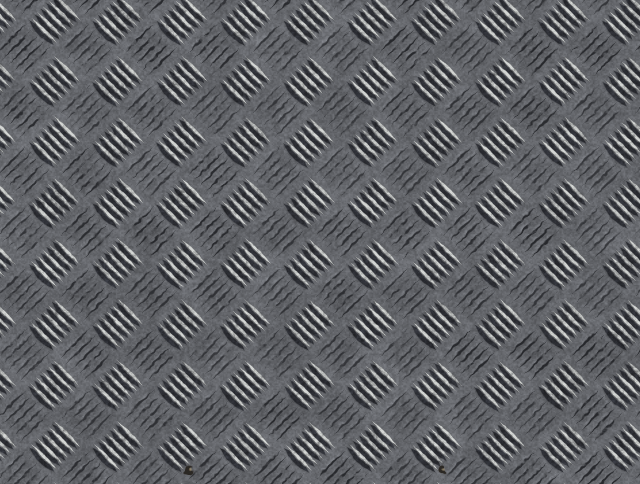
Give the GLSL for this texture, as a WebGL 1 fragment shader.

```glsl
precision highp float;
// Steel tread plate: a grid of five-bar raised lugs lit from the upper right,
// with perpendicular, barely lit lugs in the half-step positions between them.
// Bars are lens-shaped distance fields; noise adds grain, stains and wear.
uniform vec2 u_resolution;

const vec2 REPEATS = vec2(10.05, 7.94);
const float PITCH = 0.128; // spacing of bars within a lug

float hash(vec2 p) {
  vec3 h = fract(p.xyx * vec3(0.1031, 0.1030, 0.0973));
  h += dot(h, h.yzx + 33.33);
  return fract((h.x + h.y) * h.z);
}

float noise(vec2 p) {
  vec2 i = floor(p), f = fract(p);
  f = f * f * (3.0 - 2.0 * f);
  return mix(mix(hash(i), hash(i + vec2(1.0, 0.0)), f.x),
             mix(hash(i + vec2(0.0, 1.0)), hash(i + vec2(1.0, 1.0)), f.x), f.y);
}

float fbm(vec2 p) {
  float sum = 0.0, gain = 0.5;
  for (int i = 0; i < 4; i++) {
    sum += gain * noise(p);
    p = p * 2.03 + 17.3;
    gain *= 0.5;
  }
  return sum / 0.9375;
}

// Index of the nearest of five bars stacked along one axis
float barIndex(float across) {
  return clamp(floor(across / PITCH + 0.5), -2.0, 2.0);
}

// Distance to five pointed bars: q.x runs along them, q.y across the stack
float bars(vec2 q, float halfLength, float halfWidth) {
  float t = q.x / halfLength;
  return abs(q.y - PITCH * barIndex(q.y)) - halfWidth * (1.0 - t * t);
}

float cover(float d, float soft) {
  return 1.0 - smoothstep(-soft, soft, d);
}

void main() {
  vec2 uv = gl_FragCoord.xy / u_resolution;
  vec2 p = uv * REPEATS;
  float px = REPEATS.x / u_resolution.x;
  float grain = noise(p * 47.0) + noise(p * 25.0 + 9.0) - 1.0;
  float stain = fbm(p * 1.7 + 4.0) - 0.5;
  float scuff = fbm(p * 9.0 + 31.0);
  float pits = noise(p * 17.0 + 53.0);

  // Bare plate
  vec3 color = vec3(0.398, 0.406, 0.425);
  color *= 1.0 + 0.17 * grain + 0.20 * stain + 0.12 * (scuff - 0.5);

  // Cell coordinates of the lit lugs and of the dim ones half a step away
  vec2 grid = p - vec2(0.365, 0.12);
  vec2 litCell = floor(grid), dimCell = floor(grid + 0.5);
  vec2 a = (fract(grid) - 0.5) * vec2(1.0, 0.96);
  vec2 b = (fract(grid + 0.5) - 0.5) * vec2(1.0, 0.96);
  a += 0.018 * (vec2(hash(litCell), hash(litCell + 7.0)) - 0.5);
  vec2 lit = vec2(a.x - a.y, a.x + a.y) * 0.7071;
  vec2 dim = vec2(b.x + b.y, b.x - b.y) * 0.7071;
  lit.y += 0.012 * (pits - 0.5); // ragged edges
  dim.y += 0.030 * (pits - 0.5);

  // Dim lugs: a grimy patch, faint crests and broken thin grooves
  float patchEdge = max(abs(dim.x) - 0.24, abs(dim.y) - 0.30);
  color *= 1.0 - 0.06 * cover(patchEdge, 0.07);
  float crest = cover(bars(dim + vec2(0.0, 0.036), 0.27, 0.022), 0.010 + px * 0.5);
  color *= 1.0 + 0.20 * crest * scuff;
  float groove = cover(bars(dim, 0.29, 0.018), 0.004 + px * 0.5);
  float depth = 0.72 + 0.28 * hash(dimCell + 3.0);
  color = mix(color, vec3(0.15, 0.155, 0.17),
              groove * depth * smoothstep(0.18, 0.50, scuff));

  // Shadows cast toward the lower left of the lit bars
  float halo = cover(bars(lit + vec2(0.0, 0.055), 0.28, 0.060), 0.025);
  float shadow = cover(bars(lit + vec2(0.0, 0.050), 0.265, 0.054), 0.004 + px * 0.5);
  color *= 1.0 - 0.18 * halo;
  vec3 shade = mix(vec3(0.125, 0.128, 0.145), vec3(0.21, 0.22, 0.25), scuff);
  color = mix(color, shade * (1.0 + 0.3 * grain), shadow * 0.95);

  // Lit bars: gray flank, then a worn bright crest varying from bar to bar
  float flank = cover(bars(lit, 0.280, 0.033), 0.003 + px * 0.45);
  float shine = cover(bars(lit - vec2(0.0, 0.006), 0.265, 0.022), 0.003 + px * 0.45);
  float barTone = hash(litCell * 5.0 + barIndex(lit.y));
  float wear = 0.80 + 0.24 * (barTone - 0.5) + 0.7 * (scuff - 0.5) + 0.35 * grain;
  color = mix(color, vec3(0.40, 0.405, 0.415) * (1.0 + 0.3 * grain), flank);
  color = mix(color, vec3(0.83, 0.84, 0.83), shine * clamp(wear, 0.0, 1.0));

  // Two crumbs of rusty grit near the lower edge
  for (int i = 0; i < 2; i++) {
    vec2 r = p - vec2(2.97 + 3.97 * float(i), 0.21);
    float crumb = length(r) - 0.02 - 0.09 * pits;
    color = mix(color, vec3(0.17, 0.155, 0.14), cover(crumb, px));
    float glint = length(r - vec2(0.02, 0.03)) - 0.05 * scuff;
    color = mix(color, vec3(0.62, 0.57, 0.46), cover(glint, px) * 0.8);
  }

  gl_FragColor = vec4(clamp(color, 0.0, 1.0), 1.0);
}
```
